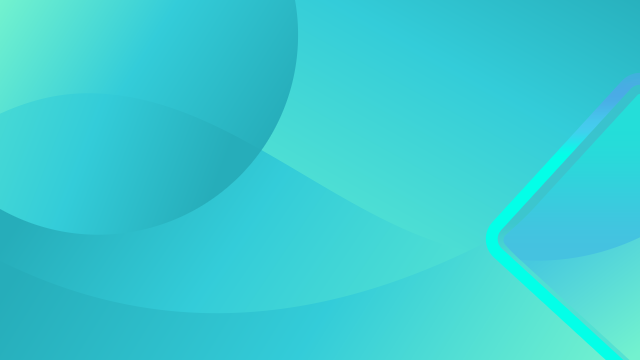
This background is drawn by a WebGL 1 fragment shader. Its source:

```glsl
precision highp float;
// Teal wave backdrop with a shaded disc and a glowing rounded diamond frame.

uniform vec2 u_resolution;

const float PI = 3.14159;
const vec3 DEEP = vec3(0.15, 0.68, 0.73);
const vec3 CYAN = vec3(0.20, 0.80, 0.85);
const vec3 MINT = vec3(0.30, 0.87, 0.83);
const vec3 LIME = vec3(0.45, 0.95, 0.81);
const vec3 NEON = vec3(0.01, 1.00, 0.91);
const vec3 SKY = vec3(0.27, 0.80, 0.93);
const vec3 BLUE = vec3(0.29, 0.67, 0.90);

// Position along the axis a -> b, from 0 to 1.
float along(vec2 p, vec2 a, vec2 b) {
  vec2 axis = b - a;
  return clamp(dot(p - a, axis) / dot(axis, axis), 0.0, 1.0);
}

// Three-stop blend with the middle colour at one half.
vec3 ramp(vec3 first, vec3 middle, vec3 last, float t) {
  return t < 0.5 ? mix(first, middle, 2.0 * t) : mix(middle, last, 2.0 * t - 1.0);
}

// Antialiased coverage of a signed distance.
float cover(float dist, float pixel) {
  return clamp(0.5 - dist / pixel, 0.0, 1.0);
}

float roundedBox(vec2 p, vec2 halfSize, float radius) {
  vec2 q = abs(p) - halfSize;
  return length(max(q, 0.0)) + min(max(q.x, q.y), 0.0) - radius;
}

// Signed distance to the tilted frame, measured from its left corner arc.
float diamond(vec2 p, vec2 corner, float angle, vec2 size, float radius) {
  vec2 e = vec2(cos(angle), sin(angle));
  vec2 local = vec2(dot(p - corner, e), dot(p - corner, vec2(e.y, -e.x)));
  return roundedBox(local - 0.5 * size, 0.5 * size, radius);
}

float waveCrest(float x) {
  float rise = max(0.243 - x, 0.0);
  float phase = min(PI * (x - 0.243) / 1.204, PI);
  return 0.741 - 0.227 * (1.0 - cos(phase)) - 0.216 * rise * rise;
}

float waveTrough(float x) {
  float d = x - 0.602;
  return 0.130 + d * d * (0.380 - 0.037 * d);
}

// Upper field, wave, lower field and disc.
vec3 backdrop(vec2 p, float pixel) {
  vec3 upper = ramp(MINT, CYAN, DEEP, along(p, vec2(0.787, 0.551), vec2(1.231, 1.361)));
  vec3 wave = ramp(MINT, CYAN, DEEP, along(p, vec2(1.25, 0.282), vec2(0.384, 0.866)));
  vec3 lower = ramp(LIME, CYAN, DEEP, along(p, vec2(1.736, 0.005), vec2(0.417, 0.826)));
  vec3 disc = ramp(LIME, CYAN, DEEP, along(p, vec2(0.0, 1.0), vec2(0.718, 0.553)));
  vec3 overlap = ramp(MINT, CYAN, DEEP, along(p, vec2(-0.10, 0.71), vec2(0.58, 0.45)));

  float inWave = cover(p.y - waveCrest(p.x), pixel);
  float inLower = cover(p.y - waveTrough(p.x), pixel);
  float inDisc = cover(length(p - vec2(0.273, 0.903)) - 0.555, pixel);

  vec3 color = mix(upper, wave, inWave);
  color = mix(color, lower, inLower);
  return mix(color, mix(disc, overlap, inWave), inDisc);
}

// Inner panel: a blue bowl over a pale green field.
vec3 panel(vec2 p, float pixel) {
  vec3 bowl = mix(vec3(0.27, 0.76, 0.88), vec3(0.14, 0.87, 0.85),
                  smoothstep(0.29, 0.66, p.y));
  vec3 field = mix(vec3(0.28, 0.79, 0.87), LIME,
                   along(p, vec2(1.52, 0.30), vec2(1.75, 0.0)));
  float inBowl = cover(length(p - vec2(1.493, 0.933)) - 0.657, pixel);
  return mix(field, bowl, inBowl);
}

void main() {
  vec2 p = gl_FragCoord.xy / u_resolution.y;
  float pixel = 1.0 / u_resolution.y;
  vec3 color = backdrop(p, pixel);

  // Tinted gap inside the frame, then the panel itself.
  float frame = diamond(p, vec2(1.419, 0.336), 0.829, vec2(0.532, 1.2), 0.053);
  vec3 gap = mix(MINT, vec3(0.23, 0.76, 0.80), smoothstep(0.25, 0.40, p.y));
  color = mix(color, gap, 0.8 * cover(frame, pixel));
  float inset = mix(0.028, 0.042, smoothstep(0.28, 0.42, p.y));
  color = mix(color, panel(p, pixel), cover(frame + inset, pixel));

  // Frame stroke, neon below and blue towards the top.
  vec3 stroke = mix(NEON, SKY, smoothstep(0.56, 0.65, p.y));
  stroke = mix(stroke, BLUE, smoothstep(0.64, 0.74, p.y));
  float fade = 1.0 - 0.35 * smoothstep(0.74, 0.80, p.y);
  color = mix(color, stroke, fade * cover(abs(frame) - 0.0165, pixel));

  gl_FragColor = vec4(color, 1.0);
}
```
